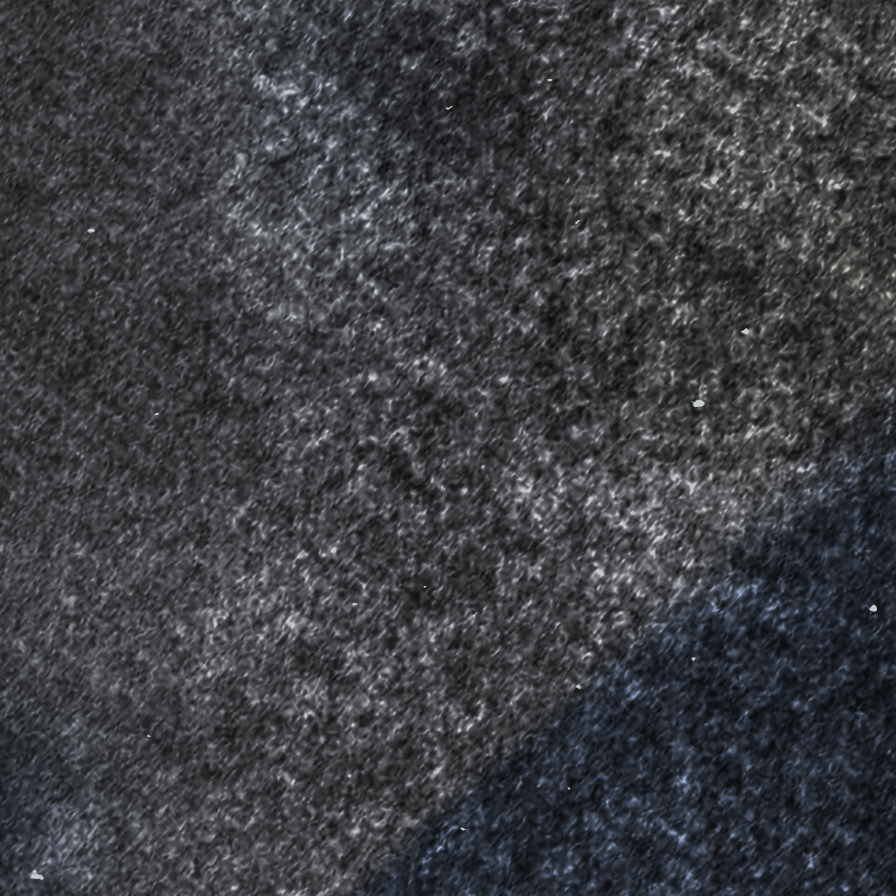
Give the GLSL for this texture, as a Shadertoy shader.

```glsl
// Worn dark asphalt: slanted fine grain, soft stains, a blue shadow corner and pale flecks.
#define GRAIN_ANGLE 0.9
#define GRAIN_FREQ 172.0
#define GRAIN_CONTRAST 0.90
#define BASE_TONE 0.262
#define STAIN_DEPTH 0.42
#define SHADOW_TONE 0.60
#define FLECK_CELLS 7.0
#define FLECK_SHARE 0.24
#define ASPHALT_TINT vec3(0.98, 0.995, 1.03)
#define SHADOW_TINT vec3(0.86, 0.98, 1.20)
#define DUST_TINT vec3(1.02, 1.0, 0.97)

float hash(vec2 p) {
    return fract(sin(dot(p, vec2(127.1, 311.7))) * 43758.5453);
}

float noise(vec2 p) {
    vec2 i = floor(p), f = fract(p);
    f = f * f * (3.0 - 2.0 * f);
    return mix(mix(hash(i), hash(i + vec2(1, 0)), f.x),
               mix(hash(i + vec2(0, 1)), hash(i + vec2(1, 1)), f.x), f.y);
}

float fbm(vec2 p) {
    float sum = 0.0, amp = 0.5;
    for (int i = 0; i < 5; i++) {
        sum += amp * noise(p);
        p = mat2(1.6, 1.2, -1.2, 1.6) * p + 17.3;
        amp *= 0.5;
    }
    return sum;
}

float blob(vec2 uv, vec2 centre, vec2 size) {
    vec2 d = (uv - centre) / size;
    return exp(-dot(d, d));
}

// Sum of slanted strokes, round grains and larger clumps, centred on zero
float grain(vec2 uv, float coarse) {
    float c = cos(GRAIN_ANGLE), s = sin(GRAIN_ANGLE);
    vec2 bent = uv + 0.004 * (vec2(noise(uv * 80.0), noise(uv * 80.0 + 23.0)) - 0.5);
    vec2 along = mat2(c, -s, s, c) * bent * GRAIN_FREQ;
    float strokes = noise(along * vec2(0.9, 1.9)) - 0.5;
    float grains = noise(bent * GRAIN_FREQ * 1.4 + 31.0) - 0.5;
    float clumps = noise(along * vec2(0.5, 0.65) + 57.0) - 0.5;
    float patches = noise(bent * GRAIN_FREQ * 0.27 + 83.0) - 0.5;
    float g = strokes + 0.7 * grains + mix(0.3, 0.8, coarse) * clumps;
    g += mix(0.2, 0.5, coarse) * patches;
    return g + 0.35 * g * abs(g);
}

// Broad light and dark stains, as a factor on the tone
float stains(vec2 uv) {
    vec2 w = uv + 0.10 * (vec2(fbm(uv * 6.0), fbm(uv * 6.0 + 40.0)) - 0.5);
    float s = STAIN_DEPTH * (fbm(uv * 5.0 + 9.0) - 0.48) + 0.5 * (fbm(uv * 22.0) - 0.48);
    float edge = 0.27 + 0.05 * sin(w.y * 9.0 + 3.3);
    float leftBand = smoothstep(edge + 0.03, edge - 0.06, w.x) * smoothstep(0.32, 0.5, w.y);
    s -= 0.17 * leftBand;
    s += 0.15 * blob(w, vec2(0.33, 0.75), vec2(0.08, 0.30));
    s -= 0.32 * blob(w, vec2(0.51, 0.90), vec2(0.15, 0.10));
    s -= 0.25 * blob(w, vec2(0.72, 0.60), vec2(0.18, 0.11));
    s -= 0.25 * blob(w, vec2(0.50, 0.36), vec2(0.10, 0.12));
    s += 0.24 * blob(w, vec2(0.24, 0.29), vec2(0.20, 0.10));
    s += 0.22 * blob(w, vec2(0.72, 0.42), vec2(0.13, 0.10));
    s += 0.14 * blob(w, vec2(0.82, 0.90), vec2(0.16, 0.12));
    s -= 0.35 * blob(w, vec2(0.0, 0.14), vec2(0.09, 0.14));
    s += 0.40 * blob(w, vec2(0.06, 0.06), vec2(0.04, 0.05));
    s -= 0.22 * blob(w, vec2(1.0, 0.62), vec2(0.09, 0.30));
    return exp(s);
}

// Rare pale chips, at most one in each cell
float flecks(vec2 uv) {
    vec2 home = floor(uv * FLECK_CELLS);
    vec2 warped = uv + 0.005 * (vec2(noise(uv * 210.0), noise(uv * 210.0 + 70.0)) - 0.5);
    vec2 centre = (home + 0.15 + 0.7 * vec2(hash(home + 3.0), hash(home + 8.0))) / FLECK_CELLS;
    float size = mix(0.002, 0.0065, pow(hash(home + 21.0), 2.0));
    float d = length((warped - centre) * vec2(0.9, 1.4)) - size;
    return step(1.0 - FLECK_SHARE, hash(home + 5.0)) * smoothstep(0.0012, -0.0012, d);
}

void mainImage(out vec4 fragColor, in vec2 fragCoord) {
    vec2 uv = fragCoord / iResolution.xy;
    float coarse = smoothstep(0.1, 0.5, uv.x);

    // Shadow below a diagonal, softer towards the right
    float line = 0.87 * (uv.x - 0.39) + 0.04 * (fbm(uv * 9.0) - 0.5);
    float soft = mix(0.025, 0.09, smoothstep(0.6, 1.0, uv.x));
    float shadow = smoothstep(-soft, soft, line - uv.y);

    float tone = BASE_TONE * stains(uv) * mix(1.0, SHADOW_TONE, shadow);
    tone *= 1.0 + 0.25 * shadow * (noise(uv * vec2(90.0, 7.0)) - 0.5);
    tone *= exp(GRAIN_CONTRAST * mix(0.9, 1.05, coarse) * grain(uv, coarse));

    // Neutral ground, brown dust at the right, blue in the cool areas
    float dust = blob(uv, vec2(1.0, 0.72), vec2(0.25, 0.25));
    float cool = blob(uv, vec2(0.38, 0.90), vec2(0.14, 0.20));
    cool = max(0.3 * cool, 0.6 * blob(uv, vec2(0.0, 0.08), vec2(0.12, 0.14)));
    vec3 tint = mix(ASPHALT_TINT, DUST_TINT, dust);
    tint = mix(tint, SHADOW_TINT, max(shadow, cool));

    vec3 color = min(tone * tint, vec3(0.78));
    color = mix(color, vec3(0.84, 0.86, 0.87), 0.9 * flecks(uv));
    fragColor = vec4(color, 1.0);
}
```
